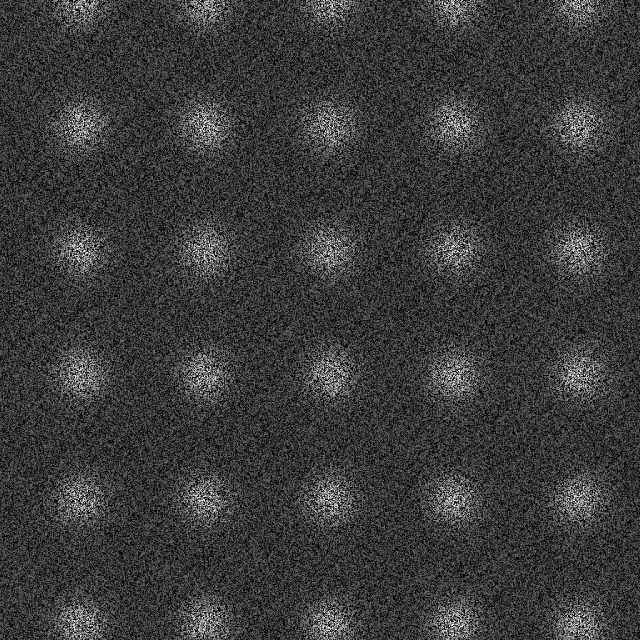
Reproduce this pattern procedurally as a WebGL 2 fragment shader.

```glsl
#version 300 es
precision highp float;
precision highp int;
// A grid of soft round glows, rendered in fine black and grey grain.

uniform vec2 u_resolution;
out vec4 fragColor;

const float SPACING = 0.1948;               // distance between glows
const vec2 FIRST_GLOW = vec2(0.126, 0.024); // centre of the lower left glow
const float GLOW_SIGMA = 0.025;             // softness of each glow
const float GRAINS = 1024.0;                // grains across the canvas
const int SAMPLES = 4;                      // samples per pixel side
const float DARK = 0.025;                   // unlit grain
const float GREY = 0.375;                   // lit grain between glows
const float WHITE = 0.93;                   // lit grain inside a glow

// Random value from 0 to 1 for an integer grid cell
float hashCell(ivec2 cell) {
    uvec2 v = uvec2(cell + 4096) * 1664525u + 1013904223u;
    v.x += v.y * 1664525u;
    v.y += v.x * 1664525u;
    v ^= v >> 16u;
    v.x += v.y * 1664525u;
    v.y += v.x * 1664525u;
    v ^= v >> 16u;
    return float(v.x >> 8u) / 16777216.0;
}

// Gaussian falloff around the nearest grid point
float glowGrid(vec2 p, vec2 origin, float spacing, float sigma) {
    vec2 offset = (fract((p - origin) / spacing + 0.5) - 0.5) * spacing;
    return exp(-dot(offset, offset) / (2.0 * sigma * sigma));
}

// Faint broad unevenness from layered sines
float unevenness(vec2 p) {
    return 0.6 * sin(p.x * 9.0 + 2.0 * sin(p.y * 7.0))
         + 0.4 * sin(p.y * 17.0 + 1.5 * sin(p.x * 13.0));
}

// Brightness of the single grain that covers p
float grainTone(vec2 p) {
    vec2 cell = floor(p * GRAINS);
    vec2 centre = (cell + 0.5) / GRAINS;
    float glow = glowGrid(centre, FIRST_GLOW, SPACING, GLOW_SIGMA);
    float chance = 0.5 + 0.01 * unevenness(centre);
    float lit = step(hashCell(ivec2(cell)), chance);
    return mix(DARK, mix(GREY, WHITE, glow), lit);
}

void main() {
    float side = min(u_resolution.x, u_resolution.y);
    vec2 corner = gl_FragCoord.xy - 0.5;

    // Average the grains under the pixel
    float tone = 0.0;
    for (int y = 0; y < SAMPLES; y++) {
        for (int x = 0; x < SAMPLES; x++) {
            vec2 shift = (vec2(x, y) + 0.5) / float(SAMPLES);
            tone += grainTone((corner + shift) / side);
        }
    }
    tone /= float(SAMPLES * SAMPLES);

    fragColor = vec4(vec3(tone), 1.0);
}
```
